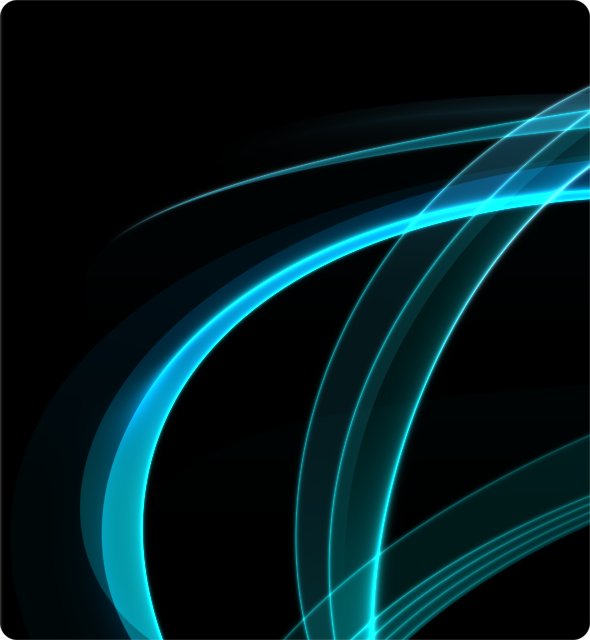
Reproduce this background procedurally as a WebGL 2 fragment shader.

```glsl
#version 300 es
precision highp float;
// Glowing cyan ribbons sweeping over black, inside a rounded card.
// Every edge is a bent, sheared parabola with an approximate signed distance;
// fills lie between pairs of edges, and exponential glows light the rims.

#define EDGE_SOFT 0.0013
#define RIM_WIDTH 0.0021
#define CARD_RADIUS 0.027
#define FILL_GAIN 1.0
#define RIM_GAIN 1.0

uniform vec2 u_resolution;
out vec4 outColor;

const vec3 CYAN = vec3(0.10, 0.88, 0.93);
const vec3 TEAL = vec3(0.01, 0.34, 0.37);
const vec3 AZURE = vec3(0.00, 0.56, 0.90);
const vec3 NAVY = vec3(0.00, 0.15, 0.23);
const vec3 ICE = vec3(0.50, 0.82, 0.90);

// Distance to y = shear*x +- sqrt(x)*(bend.x + bend.z*x); negative inside.
float arc(vec2 p, vec2 apex, vec3 bend) {
    vec2 q = p - apex;
    float h = q.y - bend.y * q.x;
    float k = bend.x + bend.z * q.x;
    float f = h * h - q.x * k * k;
    vec2 grad = vec2(-2.0 * bend.y * h - k * k - 2.0 * bend.z * q.x * k, 2.0 * h);
    return f / max(length(grad), 1e-4);
}

float inside(float d) { return smoothstep(EDGE_SOFT, -EDGE_SOFT, d); }

float band(float outer, float inner) { return inside(outer) * inside(-inner) * FILL_GAIN; }

float rim(float d, float width) { return exp(-abs(d) / width) * RIM_GAIN; }

// Wide ribbon that curls round the left side.
vec3 largeRing(vec2 p) {
    float inner = arc(p, vec2(0.2227, 0.1732), vec3(0.948, -0.201, -0.233));
    float ridge = arc(p, vec2(0.1589, 0.1667), vec3(0.819, 0.128, -0.416));
    float outer = arc(p, vec2(0.125, 0.2057), vec3(0.723, 0.19, -0.356));
    float halo = arc(p, vec2(0.0156, 0.1602), vec3(0.884, -0.117, -0.16));
    float height = smoothstep(0.2, 0.5, p.y);
    float right = smoothstep(0.45, 0.9, p.x);

    vec3 col = band(halo, outer) * mix(vec3(0.0, 0.025, 0.03), vec3(0.0, 0.045, 0.07), height);
    vec3 body = mix(vec3(0.0, 0.21, 0.23), NAVY, height) + right * vec3(0.0, 0.01, 0.06);
    col += band(outer, max(ridge, inner)) * body;
    col += band(ridge, inner) * mix(TEAL, vec3(0.0, 0.32, 0.46), height);

    float sharp = smoothstep(0.28, 0.46, p.y);
    float ridgeGlow = rim(ridge, mix(0.024, 0.0045, sharp)) * mix(0.16, 0.9, sharp);
    col += inside(-inner) * ridgeGlow * mix(AZURE, CYAN, smoothstep(0.3, 0.55, p.y) * (1.0 - 0.5 * right));
    col += rim(inner, RIM_WIDTH) * mix(CYAN, AZURE, 0.6 * right) * 0.8;
    col += inside(-inner) * rim(inner, 0.014) * CYAN * 0.32;
    return col;
}

// Tall ribbon rising from the bottom to the upper right.
vec3 tallRing(vec2 p) {
    float left = arc(p, vec2(0.4622, 0.1602), vec3(1.178, 0.169, -0.551));
    float middle = arc(p, vec2(0.5143, 0.1146), vec3(1.227, -0.081, -0.155));
    float right = arc(p, vec2(0.5833, 0.0104), vec3(1.285, 0.58, -1.09));
    float top = smoothstep(0.55, 0.85, p.y);
    float base = smoothstep(0.4, 0.0, p.y);

    vec3 col = band(left, middle) * (vec3(0.015, 0.09, 0.105) + top * vec3(0.06, 0.13, 0.17) + base * vec3(0.0, 0.06, 0.06));
    col += band(middle, right) * (vec3(0.0, 0.085, 0.085) + base * vec3(0.0, 0.15, 0.16) + top * vec3(0.02, 0.07, 0.1));
    col += band(middle, right) * inside(-middle - 0.024) * vec3(0.015, 0.09, 0.10) * (1.0 - base);
    vec3 rimColor = mix(CYAN * 0.65, ICE * 0.65, top);
    col += rimColor * (rim(left, RIM_WIDTH) + rim(middle, RIM_WIDTH));
    float width = mix(0.0026, 0.006, base);
    col += rim(right, width) * mix(CYAN, ICE, smoothstep(0.3, 0.65, p.y));
    col += inside(-right) * rim(right, 0.016) * TEAL * 0.7;
    return col;
}

// Layered strands crossing the lower right corner.
vec3 lowerStrands(vec2 p) {
    float outer = arc(p, vec2(0.2604, -0.4564), vec3(1.191, -0.29, 0.0));
    float upper = arc(p, vec2(0.3516, -0.4518), vec3(1.191, -0.39, 0.0));
    float lower = arc(p, vec2(0.4297, -0.4609), vec3(1.191, -0.395, 0.0));
    float fade = mix(1.0, 0.65, smoothstep(0.55, 0.92, p.x));
    vec3 col = band(outer, upper) * vec3(0.0, 0.10, 0.10) + band(upper, lower) * vec3(0.0, 0.24, 0.25) * fade;
    col += rim(outer, RIM_WIDTH) * CYAN * 0.45 * fade;
    for (int i = 0; i < 4; i++) {
        float t = float(i) / 3.0;
        float strand = mix(upper, lower, t * mix(1.0, 0.85, p.x));
        col += rim(strand, RIM_WIDTH) * CYAN * mix(0.6, 0.4, t) * fade;
    }
    return col;
}

// Thin bright sweep and its misty veil across the top, plus a low haze.
vec3 upperSweep(vec2 p) {
    float crest = arc(p, vec2(0.1302, 0.55), vec3(0.357, -0.05, 0.0));
    float under = arc(p, vec2(0.1302, 0.55), vec3(0.357, -0.05, -0.039));
    float veil = arc(p, vec2(0.1302, 0.5124), vec3(0.758, -0.42, 0.0));
    float haze = arc(p, vec2(0.2344, 0.1771), vec3(0.433, -0.2, 0.0));
    float start = smoothstep(0.61, 0.70, p.y);
    float right = smoothstep(0.3, 0.85, p.x);
    vec3 col = start * band(crest, under) * vec3(0.03, 0.27, 0.32);
    col += start * mix(ICE, CYAN, right) * 0.55 * (rim(crest, RIM_WIDTH) + 0.7 * right * rim(under, RIM_WIDTH));
    col += band(veil, crest) * start * right * (vec3(0.02, 0.05, 0.06) + rim(veil + 0.022, 0.012) * vec3(0.03, 0.09, 0.11));
    col += inside(crest) * smoothstep(0.45, 0.65, p.y) * vec3(0.0, 0.012, 0.016);
    return col + inside(haze) * smoothstep(0.15, 0.4, p.y) * vec3(0.0, 0.016, 0.018);
}

void main() {
    vec2 p = gl_FragCoord.xy / u_resolution.y;
    vec2 halfSize = 0.5 * u_resolution / u_resolution.y;
    vec3 col = largeRing(p) + tallRing(p) + lowerStrands(p) + upperSweep(p);
    col += smoothstep(0.005, 0.002, p.x) * 0.09;

    // Rounded card on white.
    vec2 corner = abs(p - halfSize) - halfSize + CARD_RADIUS;
    float card = length(max(corner, 0.0)) - CARD_RADIUS;
    outColor = vec4(mix(vec3(1.0), min(col, 1.0), inside(card)), 1.0);
}
```
